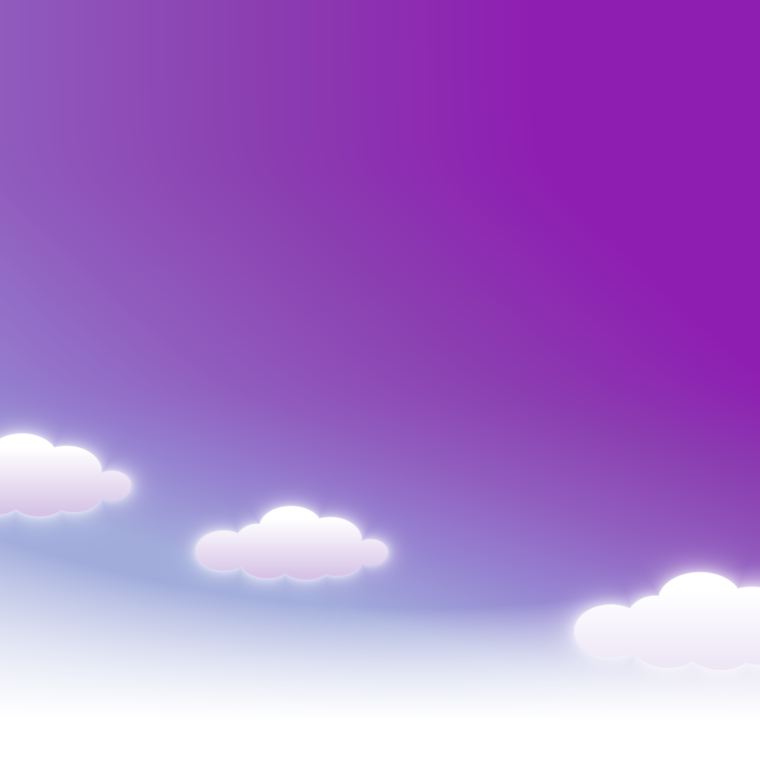
Reproduce this background procedurally as a WebGL 1 fragment shader.

```glsl
precision highp float;
// A violet evening sky fading into white mist, with three glowing clouds.
// The sky is a five-colour ramp over a bent diagonal field; each cloud is
// a union of ellipses with a vertical tint and a soft halo.

uniform vec2 u_resolution;

// Sky ramp, from the deep upper right to the hazy lower left
const vec3 DEEP_PURPLE = vec3(0.557, 0.118, 0.698);
const vec3 PLUM        = vec3(0.545, 0.243, 0.690);
const vec3 VIOLET      = vec3(0.565, 0.360, 0.745);
const vec3 PERIWINKLE  = vec3(0.585, 0.510, 0.815);
const vec3 BLUE_HAZE   = vec3(0.635, 0.675, 0.860);
const vec3 WHITE       = vec3(1.0);

// Ramp field: slope across, then added slopes below two heights
const float RAMP_START_X  = 0.69;
const float RAMP_SLOPE_X  = 2.84;
const float UPPER_BEND_Y  = 0.779;
const float UPPER_SLOPE   = 3.07;
const float LOWER_BEND_Y  = 0.492;
const float LOWER_SLOPE   = 5.38;
const float BEND_SOFTNESS = 0.03;

// Mist: a curved upper edge and a level where it turns fully white
const float MIST_EDGE_Y   = 0.208;
const float MIST_CENTRE_X = 0.547;
const float MIST_CURVE    = 0.304;
const float MIST_WHITE_Y  = 0.062;

// Clouds: centre x, centre y, half width
const vec3 CLOUD_LEFT   = vec3(0.030, 0.3815, 0.1406);
const vec3 CLOUD_MIDDLE = vec3(0.380, 0.293, 0.125);
const vec3 CLOUD_RIGHT  = vec3(0.913, 0.1914, 0.1654);
const vec3 LILAC_SHADE  = vec3(0.840, 0.765, 0.905);
const vec3 PALE_SHADE   = vec3(0.930, 0.905, 0.965);
const float GLOW_STRENGTH = 0.62;
const float GLOW_REACH    = 0.075;

// Smooth version of max(x, 0)
float softRamp(float x) {
  return 0.5 * (x + sqrt(x * x + BEND_SOFTNESS * BEND_SOFTNESS));
}

vec3 skyColor(vec2 p) {
  float t = (RAMP_START_X - p.x) * RAMP_SLOPE_X
          + softRamp(UPPER_BEND_Y - p.y) * UPPER_SLOPE
          + softRamp(LOWER_BEND_Y - p.y) * LOWER_SLOPE;
  vec3 color = mix(DEEP_PURPLE, PLUM, clamp(t, 0.0, 1.0));
  color = mix(color, VIOLET, clamp(t - 1.0, 0.0, 1.0));
  color = mix(color, PERIWINKLE, clamp(t - 2.0, 0.0, 1.0));
  return mix(color, BLUE_HAZE, clamp(t - 3.0, 0.0, 1.0));
}

float mistAmount(vec2 p) {
  float offset = p.x - MIST_CENTRE_X;
  float edge = MIST_EDGE_Y + MIST_CURVE * offset * offset;
  float depth = clamp((edge - p.y) / (edge - MIST_WHITE_Y), 0.0, 1.0);
  return depth * (1.5 - 0.5 * depth);
}

// Approximate signed distance to an ellipse
float ellipse(vec2 p, vec2 centre, vec2 radii) {
  vec2 q = p - centre;
  float k = length(q / radii);
  return k * (k - 1.0) / max(length(q / (radii * radii)), 0.001);
}

// Cloud outline in units of its half width
float cloudDistance(vec2 p) {
  // Body and side lobes
  float d = ellipse(p, vec2(0.0, -0.07), vec2(0.73, 0.17));
  d = min(d, ellipse(p, vec2(-0.71, -0.08), vec2(0.29, 0.21)));
  d = min(d, ellipse(p, vec2(0.82, -0.095), vec2(0.18, 0.135)));
  // Crown
  d = min(d, ellipse(p, vec2(-0.36, -0.02), vec2(0.24, 0.22)));
  d = min(d, ellipse(p, vec2(-0.01, 0.16), vec2(0.33, 0.225)));
  d = min(d, ellipse(p, vec2(0.40, 0.03), vec2(0.33, 0.24)));
  // Underside
  d = min(d, ellipse(p, vec2(-0.26, -0.18), vec2(0.28, 0.19)));
  d = min(d, ellipse(p, vec2(0.15, -0.18), vec2(0.29, 0.205)));
  return min(d, ellipse(p, vec2(0.47, -0.155), vec2(0.27, 0.19)));
}

vec3 addCloud(vec3 background, vec2 p, vec3 cloud, vec3 shade) {
  vec2 q = (p - cloud.xy) / cloud.z;
  float d = cloudDistance(q);
  float pixel = 1.0 / (u_resolution.y * cloud.z);
  float glow = GLOW_STRENGTH * exp(-max(d, 0.0) / GLOW_REACH);
  vec3 body = mix(shade, WHITE, clamp((q.y + 0.35) / 0.6, 0.0, 1.0));
  float cover = 1.0 - smoothstep(-pixel, pixel, d);
  return mix(mix(background, WHITE, glow), body, cover);
}

void main() {
  vec2 p = gl_FragCoord.xy / u_resolution.y;
  vec3 color = mix(skyColor(p), WHITE, mistAmount(p));
  color = addCloud(color, p, CLOUD_LEFT, LILAC_SHADE);
  color = addCloud(color, p, CLOUD_MIDDLE, LILAC_SHADE);
  color = addCloud(color, p, CLOUD_RIGHT, PALE_SHADE);
  gl_FragColor = vec4(color, 1.0);
}
```
